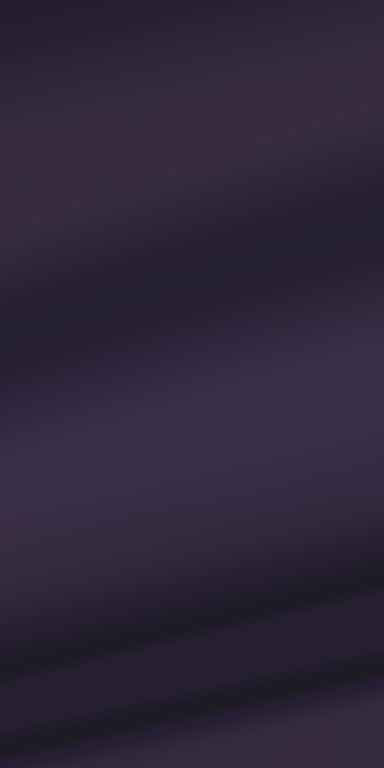
This background is drawn by a WebGL 2 fragment shader. Its source:

```glsl
#version 300 es
precision highp float;

uniform vec2 u_resolution;
out vec4 fragColor;

#define SHADOW vec3(0.108, 0.100, 0.128)
#define DUSK vec3(0.148, 0.122, 0.200)
#define SHEEN vec3(0.232, 0.190, 0.288)
#define DUSK_LEVEL 0.35
#define WARMTH 0.012
#define WEAVE_COUNT 150.0
#define WEAVE_DEPTH 0.014
#define GRAIN_DEPTH 0.012

float hash(vec2 p) {
  vec3 q = fract(vec3(p.xyx) * 0.1031);
  q += dot(q, q.yzx + 33.33);
  return fract((q.x + q.y) * q.z);
}

float noise(vec2 p) {
  vec2 cell = floor(p);
  vec2 f = fract(p);
  f = f * f * (3.0 - 2.0 * f);
  return mix(mix(hash(cell), hash(cell + vec2(1, 0)), f.x),
             mix(hash(cell + vec2(0, 1)), hash(cell + vec2(1, 1)), f.x), f.y);
}

// Cloth behind the ridge, dark in the upper left corner
float backCloth(float x, float depth) {
  return mix(0.20, 0.78, smoothstep(-0.01, 0.19, depth + 0.11 * x));
}

// Broad fold: lit crest, soft valley, wide sheen, then shade at its lower lip
float broadFold(float x, float fromRidge, float fromLip) {
  float valley = 0.145 + 0.015 * x;
  float crest = mix(0.84, 0.30, smoothstep(-0.01, valley, fromRidge));
  float sheen = 0.66 * smoothstep(valley, valley + 0.19, fromRidge);
  float shade = 0.25 * smoothstep(-0.24, -0.07, fromLip)
              + 0.57 * smoothstep(-0.105, 0.004, fromLip);
  return crest + sheen - shade;
}

// Narrow tucked fold between the two creases
float tuckedFold(float fromLip, float fromHem) {
  float rise = smoothstep(0.004, 0.045, fromLip);
  float fall = smoothstep(-0.045, 0.0, fromHem);
  return 0.09 + 0.31 * rise * (1.0 - fall);
}

// Cloth under the lowest crease, brighter toward the right
float lowerCloth(float x, float fromHem) {
  return 0.09 + mix(0.62, 0.70, x) * smoothstep(-0.002, 0.058, fromHem);
}

vec3 clothColor(float level) {
  vec3 low = mix(SHADOW, DUSK, smoothstep(0.0, DUSK_LEVEL, level));
  return mix(low, SHEEN, clamp((level - DUSK_LEVEL) / (1.0 - DUSK_LEVEL), 0.0, 1.0));
}

void main() {
  vec2 uv = gl_FragCoord.xy / u_resolution;
  float x = uv.x;
  float depth = 1.0 - uv.y;
  float pixel = 1.0 / u_resolution.y;

  // Slanted boundaries of the folds
  float fromRidge = depth - (0.296 - 0.168 * x - 0.016 * x * (1.0 - x));
  float fromLip = depth - (0.867 - 0.120 * x);
  float fromHem = depth - (0.976 - 0.108 * x);

  // Layer the cloth from top to bottom
  float level = backCloth(x, depth);
  level = mix(level, broadFold(x, fromRidge, fromLip),
              smoothstep(-0.003 - pixel, 0.003 + pixel, fromRidge));
  level = mix(level, tuckedFold(fromLip, fromHem),
              smoothstep(-0.004 - pixel, 0.004 + pixel, fromLip));
  level = mix(level, lowerCloth(x, fromHem),
              smoothstep(-0.003 - pixel, 0.003 + pixel, fromHem));

  // Faint diagonal weave and grain
  vec2 p = vec2(x * u_resolution.x / u_resolution.y, uv.y);
  float thread = abs(fract((p.x - p.y) * WEAVE_COUNT) - 0.5) * 2.0 - 0.5;
  level += thread * WEAVE_DEPTH * smoothstep(0.1, 0.4, level);
  level += (noise(p * 300.0) - 0.5) * GRAIN_DEPTH;

  // Warmer cloth away from the central sheen
  vec3 color = clothColor(level);
  float warm = smoothstep(0.06, 0.22, abs(depth - 0.53)) * smoothstep(0.35, 0.8, level);
  color += WARMTH * warm * vec3(0.4, -0.1, -1.0);

  fragColor = vec4(color, 1.0);
}
```
